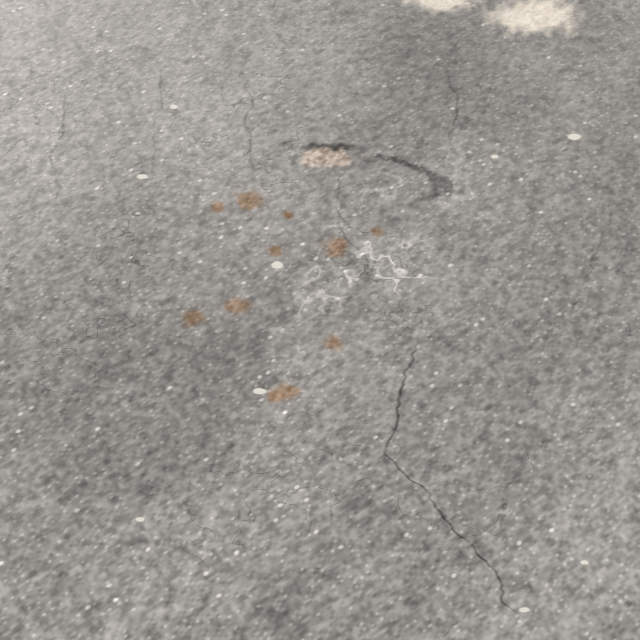
Write a WebGL 1 fragment shader that draws this texture.

```glsl
precision highp float;
// Worn grey asphalt seen at a slant: layered value noise gives the grain and stains,
// cell specks the pale chips, ridged noise and wavering lines the cracks and scuffs.
// A shallow pothole, rust spots, litter and patches of sunlight lie on top.
uniform vec2 u_resolution;

float hash(vec2 p) {
  vec3 q = fract(vec3(p.xyx) * 0.1031);
  q += dot(q, q.yzx + 33.33);
  return fract((q.x + q.y) * q.z);
}

float noise(vec2 p) {
  vec2 i = floor(p), f = fract(p);
  f = f * f * (3.0 - 2.0 * f);
  return mix(mix(hash(i), hash(i + vec2(1, 0)), f.x),
             mix(hash(i + vec2(0, 1)), hash(i + vec2(1, 1)), f.x), f.y);
}

float fbm(vec2 p) {
  float sum = 0.0, amp = 0.5;
  for (int i = 0; i < 4; i++) {
    sum += amp * noise(p);
    p = p * 2.03 + 17.0;
    amp *= 0.5;
  }
  return sum / 0.9375;
}

// Soft chips, at most one in each grid cell
float specks(vec2 p, float share) {
  vec2 id = floor(p);
  vec2 centre = 0.35 + 0.3 * vec2(hash(id + 3.1), hash(id + 8.7));
  float dist = length(fract(p) - centre);
  return step(1.0 - share, hash(id + 51.0)) * (1.0 - smoothstep(0.1, 0.35, dist));
}

// Thin line along the middle level of a noise field
float ridge(float n, float width) {
  return 1.0 - smoothstep(0.0, width, abs(n - 0.5));
}

// Soft blob with a ragged rim
float blob(vec2 p, vec2 centre, vec2 radius, float soft) {
  float rag = (noise(p * 90.0) - 0.5) * 0.6;
  return 1.0 - smoothstep(1.0 - soft, 1.0 + soft, length((p - centre) / radius) + rag);
}

// Wavering, mostly upright crack around the line x = lineX
float crack(vec2 p, float lineX, float low, float high, float width) {
  float waver = (fbm(vec2(p.y * 17.0, low * 40.0)) - 0.5) * 0.07;
  float line = 1.0 - smoothstep(0.0, width, abs(p.x - lineX - waver));
  float ends = smoothstep(low, low + 0.04, p.y) * (1.0 - smoothstep(high - 0.04, high, p.y));
  return line * ends * (0.4 + 0.8 * noise(p * 45.0));
}

void main() {
  vec2 p = gl_FragCoord.xy / u_resolution;
  float depth = 1.0 / (1.0 - 0.3 * p.y);
  vec2 ground = vec2(p.x - 0.5, p.y) * depth;
  vec2 streak = vec2(dot(ground, vec2(0.83, 0.56)) * 0.7, dot(ground, vec2(-0.56, 0.83)));

  // Broad stains, running up to the right, and the paler far left
  float band = fbm(vec2(dot(p, vec2(0.77, -0.64)) * 6.5, dot(p, vec2(0.64, 0.77)) * 2.2) + 4.0);
  float tone = 0.588 + (band - 0.5) * 0.17 + (fbm(p * 11.0) - 0.5) * 0.08;
  tone += 0.14 * smoothstep(0.2, 1.0, p.y - p.x);
  tone -= 0.05 * exp(-dot((p - vec2(0.64, 0.86)) * 5.0, (p - vec2(0.64, 0.86)) * 5.0));

  // Grain, fading with distance
  float near = mix(1.0, 0.6, p.y);
  float grain = (noise(streak * 110.0) - 0.5) * 0.15 + (noise(streak * 205.0 + 9.0) - 0.5) * 0.15;
  tone += near * grain;
  tone -= near * 0.07 * smoothstep(0.62, 0.85, noise(streak * 75.0 + 31.0));
  tone += near * 0.12 * specks(streak * 95.0, 0.22);
  tone += near * 0.28 * specks(streak * 70.0 + 40.0, 0.025);

  // Cracks: fine crazing, one long branch, a few faint ones
  float crazed = smoothstep(0.5, 0.68, fbm(p * 5.0 + 21.0));
  tone -= 0.09 * crazed * ridge(fbm(ground * vec2(13.0, 17.0)), 0.016);
  float mainLine = 0.605 + 0.85 * max(0.0, 0.29 - p.y) + 0.03 * smoothstep(0.32, 0.47, p.y);
  tone -= 0.19 * crack(p, mainLine, 0.02, 0.48, 0.0045);
  for (int i = 0; i < 6; i++) {
    float k = float(i);
    float low = hash(vec2(k, 2.0)) * 0.75;
    float lean = (hash(vec2(k, 5.0)) - 0.2) * 0.5;
    float lineX = 0.08 + 0.16 * k + lean * (p.y - low);
    tone -= 0.09 * crack(p, lineX, low, low + 0.22, 0.004);
  }

  // Pale scuffs below the pothole
  vec2 worn = p - vec2(0.59, 0.58);
  worn = vec2(dot(worn, vec2(0.75, -0.66)) / 0.1, dot(worn, vec2(0.66, 0.75)) / 0.19);
  float scuff = exp(-dot(worn, worn)) * smoothstep(0.4, 0.65, noise(p * 23.0 + 6.0));
  tone += scuff * (0.05 + 0.2 * ridge(fbm(p * vec2(17.0, 24.0) + 2.0), 0.05));

  // Pothole: broken shaded rim, smooth floor, loose gravel
  vec2 hole = p - vec2(0.585, 0.728);
  hole.y += 0.2 * hole.x;
  float rim = length(hole / vec2(0.115, 0.03)) + (fbm(p * 28.0) - 0.5) * 0.9;
  float edge = 1.0 - smoothstep(0.04, 0.26, abs(rim - 1.0));
  tone -= 0.17 * edge * smoothstep(0.3, 0.6, noise(p * 19.0 + 3.0));
  tone -= 0.2 * blob(p, vec2(0.515, 0.769), vec2(0.05, 0.007), 0.4);
  vec3 color = tone * vec3(1.0, 0.976, 0.951);
  float gravel = blob(p, vec2(0.512, 0.754), vec2(0.042, 0.014), 0.3);
  color = mix(color, vec3(0.78, 0.71, 0.65) + grain * 1.6, gravel * 0.8);

  // Rust stains, then scattered litter
  for (int i = 0; i < 11; i++) {
    float k = float(i);
    vec2 spot = vec2(0.3 + 0.4 * hash(vec2(k, 11.0)), 0.3 + 0.45 * hash(vec2(k, 14.0)));
    float rust = blob(p, spot, vec2(0.013, 0.009) * (0.5 + hash(vec2(k, 17.0))), 0.5);
    color = mix(color, vec3(0.6, 0.46, 0.34) + grain, rust * 0.6);
  }
  for (int i = 0; i < 9; i++) {
    float k = float(i);
    vec2 spot = vec2(hash(vec2(k, 23.0)), hash(vec2(k, 29.0)));
    float leaf = blob(p, spot, vec2(0.01, 0.005) * (0.5 + 0.6 * hash(vec2(k, 31.0))), 0.3);
    color = mix(color, vec3(0.92, 0.9, 0.85), leaf * 0.9);
  }

  // Sunlight at the far edge
  float sun = blob(p, vec2(0.84, 0.975), vec2(0.065, 0.026), 0.45);
  sun = max(sun, blob(p, vec2(0.69, 1.0), vec2(0.05, 0.018), 0.45));
  color = mix(color, vec3(0.94, 0.895, 0.83) + grain * 0.6, sun * 0.9);
  gl_FragColor = vec4(clamp(color, 0.0, 1.0), 1.0);
}
```
